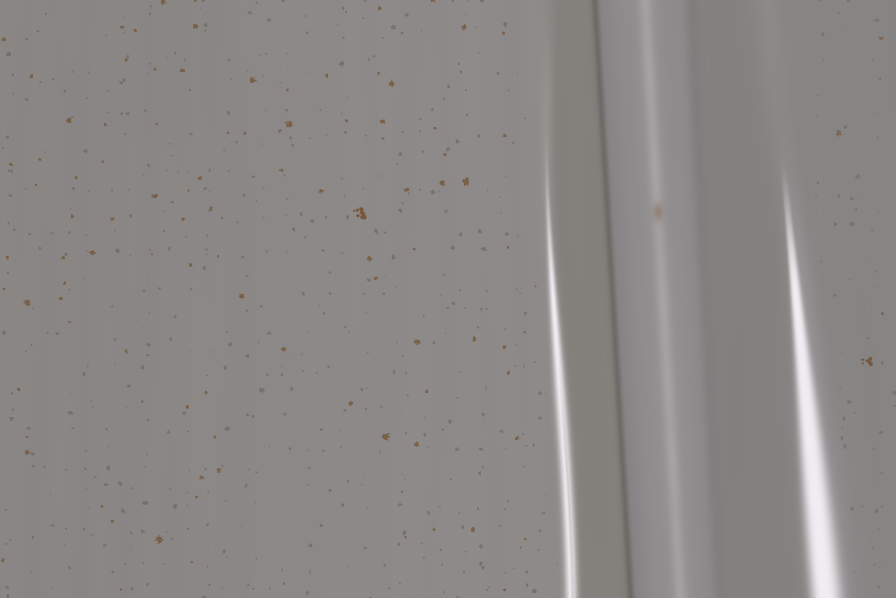
This texture is drawn by a Shadertoy shader. Its source:

```glsl
// Glossy grey sheet with a moulded ridge on the right and sparse rusty specks.
// Slanted curves bound soft shading bands; two tapering reflections lie on top.
// Hashed grids scatter the dust, and gradient noise roughens its outlines.

vec2 hash2(vec2 p) {
    vec3 q = fract(p.xyx * vec3(0.1031, 0.1030, 0.0973));
    q += dot(q, q.yzx + 33.33);
    return fract((q.xx + q.yz) * q.zy);
}

float gradientNoise(vec2 p) {
    vec2 cell = floor(p), f = fract(p);
    vec2 w = f * f * f * (f * (f * 6.0 - 15.0) + 10.0);
    float corner[4];
    for (int i = 0; i < 4; i++) {
        vec2 o = vec2(i & 1, i >> 1);
        float angle = 6.2832 * hash2(cell + o).x;
        corner[i] = dot(vec2(cos(angle), sin(angle)), f - o);
    }
    return mix(mix(corner[0], corner[1], w.x), mix(corner[2], corner[3], w.x), w.y);
}

float bell(float x, float width) {
    return exp(-x * x / (width * width));
}

// One jittered speck per grid cell, kept with the given probability.
float specks(vec2 p, float size, float density, float minR, float maxR, float seed, float px) {
    vec2 cell = floor(p / size);
    vec2 pick = hash2(cell + seed);
    vec2 centre = (cell + 0.25 + 0.5 * hash2(cell + seed + 17.0)) * size;
    float r = mix(minR, maxR, pick.y * pick.y);
    vec2 d = p - centre;
    d.x *= 0.75 + 0.6 * hash2(cell + seed + 41.0).x;
    float edge = length(d) + r * 0.9 * gradientNoise(p * 260.0 + seed);
    return step(pick.x, density) * (1.0 - smoothstep(r - px, r + px, edge));
}

// A clump of small grains scattered around one point.
float clump(vec2 p, vec2 centre, float spread, float px) {
    float cover = 0.0;
    for (int i = 0; i < 9; i++) {
        vec2 h = hash2(centre * 91.0 + float(i) * 7.3);
        vec2 d = p - centre - (h - 0.5) * vec2(2.4, 1.6) * spread;
        float r = spread * (0.18 + 0.3 * h.x);
        cover = max(cover, 1.0 - smoothstep(r - px, r + px, length(d)));
    }
    return cover;
}

void mainImage(out vec4 fragColor, in vec2 fragCoord) {
    vec2 p = fragCoord / iResolution.y;
    p.x *= 1.5 * iResolution.y / iResolution.x;
    float px = 0.7 / iResolution.y;
    float t = 1.0 - p.y;

    // Leaning boundaries, from left to right
    float rim = p.x - 0.914 - 0.043 * smoothstep(0.2, 1.05, t)
              - 0.003 * (1.0 - smoothstep(0.0, 0.35, t));
    float seam = p.x - 0.996 - 0.06 * t;
    float ridge = p.x - 1.080 - 0.059 * t;
    float shoulder = p.x - 1.152 - 0.049 * t;
    float streak = p.x - 1.284 - 0.097 * t;

    // Shading of the sheet and the moulding
    vec3 col = mix(vec3(0.535, 0.523, 0.517), vec3(0.555, 0.54, 0.535),
                   smoothstep(0.0, 0.8, p.x));
    col = mix(col, vec3(0.515, 0.505, 0.488), smoothstep(-0.012, 0.025, rim));
    col = mix(col, vec3(0.553, 0.543, 0.55), smoothstep(-0.003, 0.012, seam));
    col -= 0.075 * bell(seam, 0.006) + 0.025 * bell(seam - 0.01, 0.018);
    col = mix(col, vec3(0.515, 0.503, 0.5), smoothstep(-0.012, 0.014, shoulder));
    col -= 0.025 * bell(shoulder, 0.012);
    col = mix(col, vec3(0.53, 0.52, 0.518), smoothstep(-0.02, 0.07, streak));
    col += 0.03 * bell(streak, 0.025) * (1.0 - smoothstep(0.1, 0.6, t));
    col += 0.008 * gradientNoise(p * vec2(26.0, 1.6));

    // Satin highlight along the ridge
    col += vec3(0.085, 0.08, 0.08) * bell(ridge, 0.011) * (0.85 + 0.3 * gradientNoise(p * 9.0));
    col += 0.02 * bell(ridge, 0.03);

    // Dust on the flat areas, thinned over the moulding
    float flatArea = 1.0 - smoothstep(-0.04, -0.01, rim)
                   + 0.8 * smoothstep(0.04, 0.06, streak);
    float grey = specks(p, 0.033, 0.4, 0.0012, 0.0032, 3.0, px);
    grey = max(grey, specks(p + 0.013, 0.047, 0.35, 0.0012, 0.004, 59.0, px));
    float rust = specks(p, 0.075, 0.28, 0.0025, 0.0065, 101.0, px);
    rust = max(rust, specks(p + 0.02, 0.052, 0.16, 0.0018, 0.004, 151.0, px));
    col = mix(col, vec3(0.38, 0.37, 0.36), 0.55 * grey * flatArea);
    col = mix(col, vec3(0.45, 0.33, 0.2), 0.75 * rust * flatArea);
    float clumps = max(clump(p, vec2(0.602, 0.643), 0.009, px),
                       clump(p, vec2(1.452, 0.396), 0.008, px));
    col = mix(col, vec3(0.44, 0.30, 0.16), 0.8 * clumps);
    col = mix(col, vec3(0.52, 0.43, 0.35), 0.6 * bell(length((p - vec2(1.102, 0.645)) * vec2(1.6, 1.0)), 0.014));

    // Thin reflection on the rim, split by a faint groove lower down
    vec3 white = vec3(0.94, 0.93, 0.95);
    float rimWidth = 0.003 + 0.0065 * smoothstep(0.25, 0.75, t);
    float rimLight = bell(rim, rimWidth) * smoothstep(0.2, 0.52, t);
    rimLight *= 1.0 - 0.3 * bell(rim - 0.002, 0.0025) * smoothstep(0.55, 0.8, t);
    col += 0.035 * bell(rim, 0.009) * smoothstep(0.0, 0.2, t);
    col = mix(col, white, rimLight);

    // Broad tapering reflection with a soft right flank
    float halfWidth = 0.005 + 0.019 * smoothstep(0.3, 1.0, t);
    float flank = streak > 0.0 ? 1.15 : 0.95;
    float across = abs(streak) / (halfWidth * flank);
    float glow = exp(-across * across * across) * smoothstep(0.25, 0.5, t);
    col += vec3(0.06, 0.065, 0.07) * bell(streak - 0.01, 0.012 + halfWidth) * smoothstep(0.2, 0.5, t);
    col = mix(col, white, glow);

    fragColor = vec4(col, 1.0);
}
```
